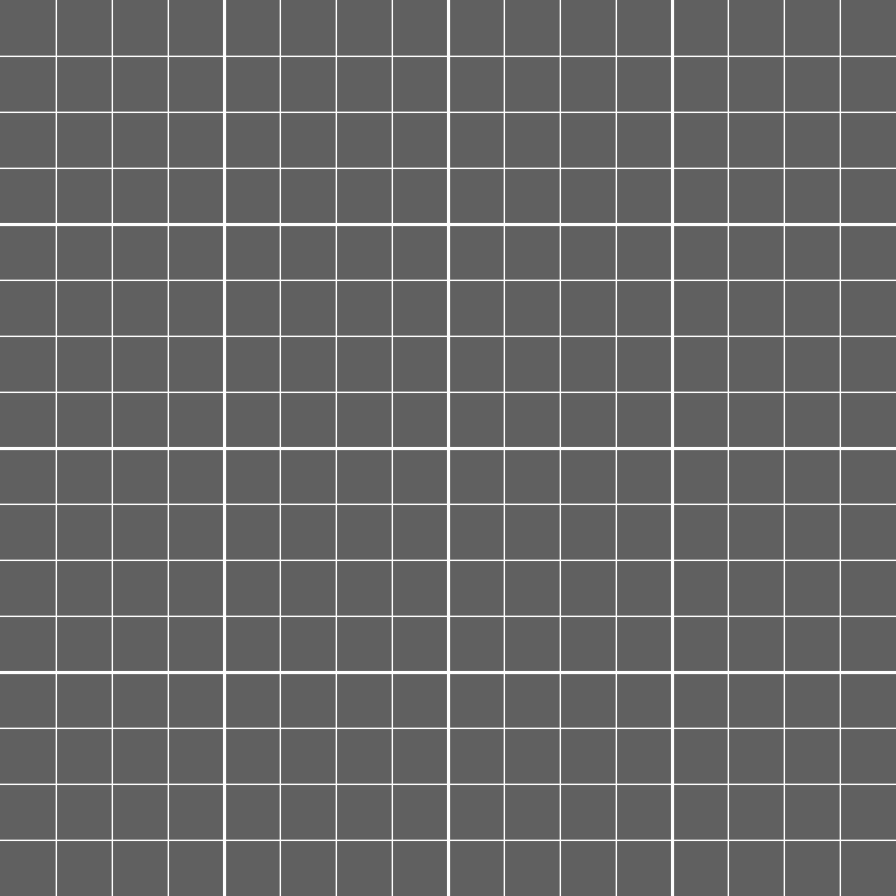
Write a WebGL 1 fragment shader that draws this pattern.

```glsl
precision highp float;
// Graph paper: fine white lines split a grey canvas into 16 by 16 cells,
// and every fourth line is heavier. Each axis finds its nearest line, and
// box-filtered coverage of that line gives the smooth edge.

uniform vec2 u_resolution;

const float CELLS = 16.0;
const float CELLS_PER_BLOCK = 4.0;

// Line widths and centre offsets, as fractions of the canvas.
const float FINE_WIDTH = 0.00158;
const float FINE_SHIFT = 0.00038;
const float HEAVY_WIDTH = 0.00353;
const float HEAVY_SHIFT = 0.00059;

const vec3 PAPER = vec3(0.378);
const vec3 INK = vec3(0.992);

// Share of a pixel-wide interval at signed distance d covered by a line.
float lineCoverage(float d, float width, float pixel) {
  float right = min(d + 0.5 * pixel, 0.5 * width);
  float left = max(d - 0.5 * pixel, -0.5 * width);
  return clamp((right - left) / pixel, 0.0, 1.0);
}

// Coverage by the lines crossing one axis; the outer border stays bare.
float axisLines(float t, float pixel) {
  float index = floor(t * CELLS + 0.5);
  float heavy = 1.0 - step(0.5, mod(index, CELLS_PER_BLOCK));
  float interior = step(0.5, index) * step(index, CELLS - 0.5);
  float width = mix(FINE_WIDTH, HEAVY_WIDTH, heavy);
  float shift = mix(FINE_SHIFT, HEAVY_SHIFT, heavy);
  float d = t - index / CELLS - shift;
  return interior * lineCoverage(d, width, pixel);
}

void main() {
  vec2 pixel = 1.0 / u_resolution;
  vec2 uv = gl_FragCoord.xy * pixel;

  // Measure down from the top so both axes shift their lines alike.
  float columns = axisLines(uv.x, pixel.x);
  float rows = axisLines(1.0 - uv.y, pixel.y);

  // Layer the two line sets where they cross.
  float ink = 1.0 - (1.0 - columns) * (1.0 - rows);
  gl_FragColor = vec4(mix(PAPER, INK, ink), 1.0);
}
```
